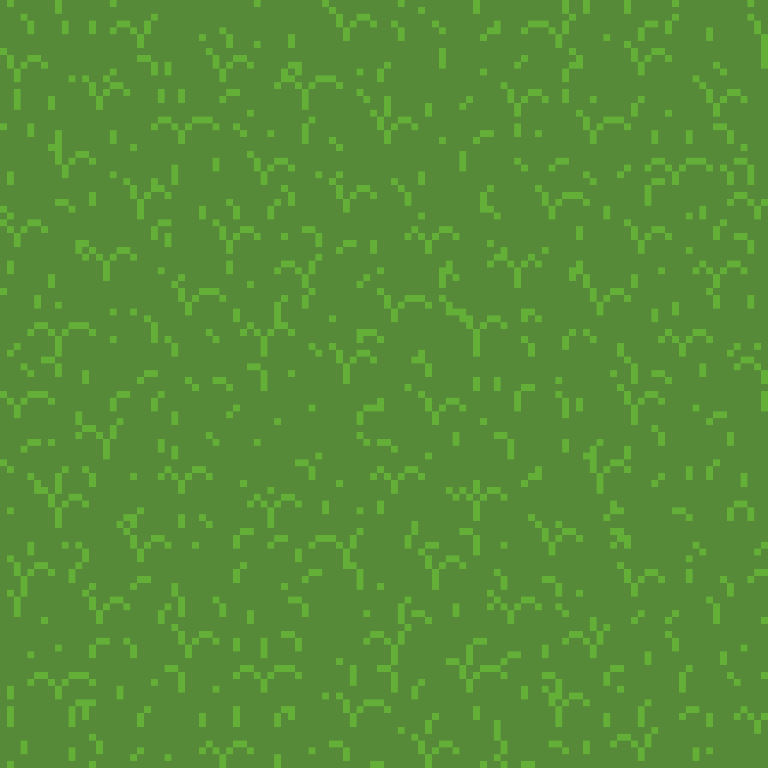
This texture is drawn by a Shadertoy shader. Its source:

```glsl
// Pixel-art meadow: light green tufts and small sprigs on a flat darker green.
// Staggered slots on a coarse cell grid each hold one plant, built from a
// vertical stem and stepped blades with random sizes, mirroring and offsets.

const vec2 SLOT = vec2(6.0, 5.0); // slot size in cells

vec3 hash3(vec2 p) {
    vec3 q = fract(p.xyx * vec3(0.1031, 0.1030, 0.0973));
    q += dot(q, q.yxz + 33.33);
    return fract((q.xxy + q.yzz) * q.zyx);
}

// Stem of given height standing on the origin cell
bool stem(vec2 c, float height) {
    return c.x == 0.0 && c.y >= 0.0 && c.y < height;
}

// Drooping blade: starts at height, rises one cell, falls at its tip
bool archedBlade(vec2 c, float height, float span) {
    float rise = (c.x > 1.0 && c.x < span) ? 1.0 : 0.0;
    return c.x >= 1.0 && c.x <= span && c.y == height + rise;
}

// Steep blade: two cells upright, then one cell outward
bool steepBlade(vec2 c, float height) {
    float y = c.y - height;
    return (c.x == 1.0 && (y == 0.0 || y == 1.0)) || (c.x == 2.0 && y == 2.0);
}

bool tuft(vec2 c, vec3 rnd) {
    float height = 2.0 + floor(rnd.x * rnd.x * 2.2);
    float span = 4.0 + floor(rnd.y * 1.25);
    vec2 flipped = vec2(-c.x, c.y);
    bool left = rnd.z < 0.65 ? steepBlade(flipped, height)
                             : archedBlade(flipped, height, span - 1.0);
    return stem(c, height) || archedBlade(c, height, span) || left;
}

// Short stem with an optional flat tip; covers dots, bars, steps and hooks
bool sprig(vec2 c, float height, float tip) {
    return stem(c, height) || (c.y == height && c.x >= 1.0 && c.x <= tip);
}

// 1 where a cell belongs to any plant
float grass(vec2 cell) {
    vec2 home = floor(cell / SLOT);
    bool hit = false;
    for (int j = -1; j <= 1; j++)
    for (int i = -1; i <= 1; i++) {
        vec2 slot = home + vec2(i, j);
        vec3 place = hash3(slot + 17.0);
        vec3 shape = hash3(slot + 71.0);
        float lane = mod(slot.x + 2.0 * slot.y, 5.0);
        vec2 c = cell - slot * SLOT;

        if (lane == 0.0 && place.z < 0.8) {
            c -= vec2(2.0, 0.0) + floor(place.xy * 2.0);
            if (place.z < 0.14) c.x = -c.x;
            hit = hit || tuft(c, shape);
        } else {
            // Plants beside a tuft stay small and keep away from it
            bool crowded = lane == 1.0 || lane == 4.0;
            float shift = lane == 1.0 ? 4.0 : (lane == 4.0 ? 0.0 : 1.0);
            c -= vec2(shift, 0.0) + floor(place.xy * vec2(crowded ? 2.0 : 4.0, 3.0));
            if (shape.z < 0.55) c.x = -c.x;
            float height = 1.0 + floor(shape.x * (crowded ? 1.7 : 2.5));
            float tip = floor(shape.y * (crowded ? 1.5 : 3.0));
            hit = hit || sprig(c, height, tip);
        }
    }
    return hit ? 1.0 : 0.0;
}

void mainImage(out vec4 fragColor, in vec2 fragCoord) {
    float cells = 112.0; // cells along the canvas height
    vec2 p = fragCoord / iResolution.y * cells;

    // Blend the cells under a narrow box to smooth the square edges
    float box = 0.6 * cells / iResolution.y;
    vec2 low = floor(p - 0.5 * box);
    vec2 share = clamp((p + 0.5 * box - low - 1.0) / box, 0.0, 1.0);
    float bottom = mix(grass(low), grass(low + vec2(1, 0)), share.x);
    float top = mix(grass(low + vec2(0, 1)), grass(low + vec2(1, 1)), share.x);

    vec3 ground = vec3(0.338, 0.543, 0.218);
    vec3 blade = vec3(0.39, 0.685, 0.22);
    fragColor = vec4(mix(ground, blade, mix(bottom, top, share.y)), 1.0);
}
```
